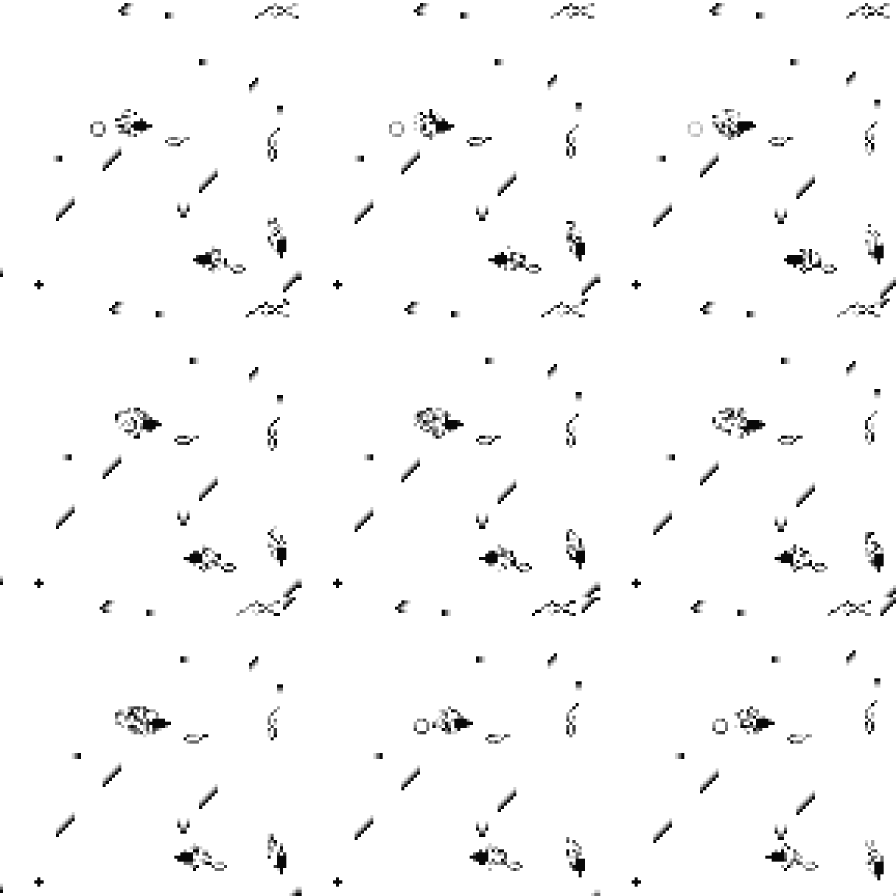
This pattern is drawn by a WebGL 2 fragment shader. Its source:

```glsl
#version 300 es
precision highp float;
// Three by three frames of pixel-cell gliders, comets and worms drifting on white.
uniform vec2 u_resolution;
out vec4 fragColor;

const float TILES = 3.0;
const float CELLS = 96.0;  // cells along one frame
const float BLACK = 0.97;  // ink of the newest cells
const float FADE = 0.195;  // ink lost per step of age
const vec2 LEFT = vec2(-1, 0);
const vec2 RIGHT = vec2(1, 0);
const vec2 UP = vec2(0, -1);
const vec2 DOWN = vec2(0, 1);

float hash(vec2 p) {
  return fract(sin(dot(p, vec2(127.1, 311.7))) * 43758.5453);
}

// Offset between cells, wrapped inside the frame
vec2 wrapOffset(vec2 cell, vec2 origin) {
  return mod(cell - origin + CELLS * 0.5, CELLS) - CELLS * 0.5;
}

// x: distance behind the head, y: sideways offset
vec2 track(vec2 cell, vec2 head, vec2 dir) {
  vec2 d = wrapOffset(cell, head);
  return vec2(-dot(d, dir), dot(d, abs(dir.yx)));
}

float agedInk(float grain) {
  return BLACK - FADE * floor(grain * 5.0);
}

// A front of cells that fades behind; slope slants it, bow bends it
float trail(vec2 cell, vec2 head, vec2 dir, float width, float slope, float bow, float len) {
  vec2 t = track(cell, head, dir);
  float lag = floor(slope * t.y + bow * abs(t.y - 0.5 * (width - 1.0)));
  float age = t.x - lag;
  bool inside = t.y >= 0.0 && t.y < width && age >= 0.0 && age < len;
  return inside ? BLACK - 0.78 * age / (len - 1.0) : 0.0;
}

// Two crossing wavy strands
float worm(vec2 cell, vec2 head, vec2 dir, float len, float amp, float freq, float seed) {
  vec2 t = track(cell, head, dir);
  if (t.x < 0.0 || t.x >= len) return 0.0;
  float strand = floor(amp * cos(t.x * freq) + 0.5);
  float grain = hash(t + seed);
  if (abs(t.y - strand) < 0.5) return agedInk(grain * 0.7);
  bool twin = abs(t.y + strand) < 0.5 && t.x > len * 0.35;
  return twin ? agedInk(grain) : 0.0;
}

// Solid wedge head with a grainy, leaning body
float comet(vec2 cell, vec2 head, vec2 dir, float len, float girth, float lean, float seed) {
  vec2 t = track(cell, head, dir);
  if (t.x < 0.0 || t.x > len) return 0.0;
  if (t.x < 6.0 && abs(t.y) <= min(t.x * 0.5, 3.0 - t.x * 0.4)) return BLACK;
  float taper = 1.0 - 0.55 * smoothstep(0.55, 1.0, t.x / len);
  float edge = abs(t.y - lean * t.x) / (min(0.5 + t.x * 0.6, girth) * taper);
  if (edge > 1.0) return 0.0;
  float grain = hash(t + seed * 7.3);
  float cover = mix(0.48, 0.72, smoothstep(0.5, 0.9, edge));
  return grain < cover ? agedInk(grain / cover) : 0.0;
}

float ring(vec2 cell, vec2 center, float radius, float ink) {
  float d = length(wrapOffset(cell, center));
  return abs(d - radius) < 0.5 ? ink * (0.4 + 0.6 * hash(cell)) : 0.0;
}

float frameInk(vec2 c, float n) {
  vec2 l = LEFT * n, r = RIGHT * n, u = UP * n, d = DOWN * n;
  // Small dots
  float ink = trail(c, vec2(64, 19) + l, LEFT, 2.0, 0.0, 0.0, 3.0);
  ink = max(ink, trail(c, vec2(53, 4) + l, LEFT, 2.0, 0.0, 0.0, 3.0));
  ink = max(ink, trail(c, vec2(19, 50) + r, RIGHT, 2.0, 0.0, 0.0, 3.0));
  ink = max(ink, trail(c, vec2(89, 34) + u, UP, 2.0, 0.0, 0.0, 3.0));
  // Slash, chevron and crescent
  ink = max(ink, trail(c, vec2(80, 27) + u, UP, 3.0, -1.0, 0.0, 3.0));
  ink = max(ink, trail(c, vec2(57, 69) + d, DOWN, 4.0, 0.0, 1.5, 3.0));
  ink = max(ink, trail(c, vec2(39, 1) + l, LEFT, 4.0, -0.4, 1.3, 3.0));
  // Diagonal streaks
  ink = max(ink, trail(c, vec2(33, 54) + d, DOWN, 6.0, 1.0, 0.0, 3.0));
  ink = max(ink, trail(c, vec2(18, 70) + d, DOWN, 6.0, 1.0, 0.0, 3.0));
  ink = max(ink, trail(c, vec2(64, 61) + d, DOWN, 6.0, 1.0, 0.0, 3.0));
  ink = max(ink, trail(c, vec2(91, 93) + d, DOWN, 6.0, 1.0, 0.0, 3.0));
  // Worms
  ink = max(ink, worm(c, vec2(82, 3) + l, LEFT, 14.0, 1.7, 0.52, n));
  ink = max(ink, worm(c, vec2(87, 41) + u, UP, 11.0, 1.5, 0.8, n));
  ink = max(ink, worm(c, vec2(60, 45) + r, RIGHT, 8.0, -1.3, 0.7, n));
  ink = max(ink, worm(c, vec2(72, 86) + l, LEFT, 7.0, -1.3, 0.8, n));
  // Comets
  float bodyLength = n < 6.5 ? 12.0 + 0.9 * n : 12.0;
  ink = max(ink, comet(c, vec2(48, 40) + r, RIGHT, bodyLength, 5.0, -0.1, n));
  ink = max(ink, comet(c, vec2(62, 83) + l, LEFT, 11.0, 4.0, 0.0, n + 11.0));
  ink = max(ink, comet(c, vec2(90, 82) + d, DOWN, 12.0, 3.2, -0.25, n + 23.0));
  // Ring that fades out, then returns
  if (n < 2.5) ink = max(ink, ring(c, vec2(31, 41), 2.0, 0.8 - 0.25 * n));
  if (n > 6.5) ink = max(ink, ring(c, vec2(39, 41), 2.0, 0.8));
  // Resting plus sign
  vec2 plus = abs(c - vec2(12, 91));
  return plus.x + plus.y < 1.5 ? BLACK : ink;
}

void main() {
  float ink = 0.0;
  for (int i = 0; i < 9; i++) {  // area samples smooth the cell edges
    vec2 jitter = (vec2(i % 3, i / 3) - 1.0) / 3.0;
    vec2 uv = (gl_FragCoord.xy + jitter) / u_resolution;
    vec2 grid = vec2(uv.x, 1.0 - uv.y) * TILES;
    vec2 tile = floor(grid);
    ink += frameInk(floor(fract(grid) * CELLS), tile.x + TILES * tile.y);
  }
  fragColor = vec4(vec3(1.0 - ink / 9.0), 1.0);
}
```
